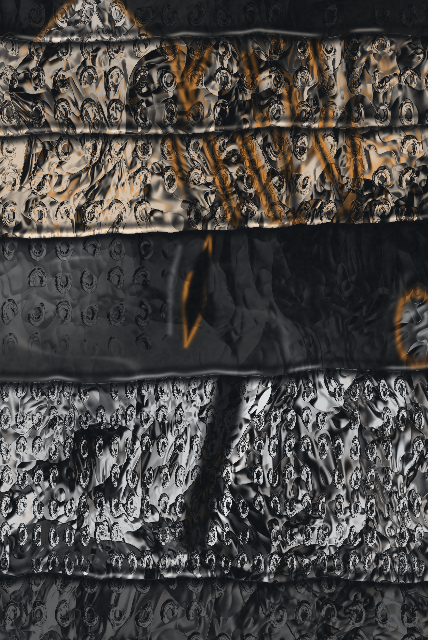
A Shadertoy shader for this texture:

```glsl
// Six overlapping strips of dark crumpled metal foil with pressed dents.
// Folded noise and rows of dents make a height field; its slope looks up a
// blotchy reflection, then seams, long folds and amber glints are laid on top.

float hash(vec2 p) {
    vec3 q = fract(vec3(p.xyx) * 0.1031);
    q += dot(q, q.yzx + 33.33);
    return fract((q.x + q.y) * q.z);
}

float noise(vec2 p) {
    vec2 i = floor(p), f = fract(p);
    f = f * f * (3.0 - 2.0 * f);
    return mix(mix(hash(i), hash(i + vec2(1, 0)), f.x),
               mix(hash(i + vec2(0, 1)), hash(i + vec2(1, 1)), f.x), f.y);
}

// Distance to a segment (x) and position along it (y)
vec2 segment(vec2 p, vec2 a, vec2 b) {
    vec2 d = b - a;
    float t = clamp(dot(p - a, d) / dot(d, d), 0.0, 1.0);
    return vec2(length(p - a - d * t), t);
}

float glow(float d, float w) { return exp(-d * d / (w * w)); }

// Signed distance below the seam that opens strip k + 1
float seam(vec2 p, int k) {
    float left[5] = float[5](0.095, 0.318, 0.555, 0.902, 1.343);
    float right[5] = float[5](0.077, 0.293, 0.520, 0.860, 1.365);
    float wobble = 0.016 * (noise(vec2(p.x * 8.0, float(k) * 9.0)) - 0.5)
                 + 0.006 * (noise(vec2(p.x * 30.0, float(k) * 5.0)) - 0.5);
    return p.y - mix(left[k], right[k], p.x) - wobble;
}

// Rows of abstract pressed arcs, each turned at random
float dents(vec2 p, vec2 size) {
    vec2 cell = floor(p / size), f = fract(p / size) - 0.5;
    float a = 6.283 * hash(cell + 17.0);
    float ring = abs(length(f * vec2(1.2, 1.0)) - 0.27);
    float opening = smoothstep(-0.22, 0.0, dot(f, vec2(cos(a), sin(a))));
    return smoothstep(0.15, 0.02, ring) * opening * step(0.15, hash(cell));
}

// Crumpled surface of one strip
float foilHeight(vec2 p, int strip, float crumple) {
    vec2 q = p + 0.07 * vec2(noise(p * 6.0 + 3.0), noise(p * 6.0 + 31.0));
    q += float(strip) * 3.7;
    float h = 0.0, amp = 0.11;
    mat2 turn = mat2(0.8, 0.6, -0.6, 0.8);
    vec2 r = q * vec2(6.5, 4.5);
    for (int i = 0; i < 4; i++) {
        h += amp * abs(noise(r) - 0.5);
        r = turn * r * 2.0 + 5.0;
        amp *= 0.46;
    }
    vec2 size = strip == 4 ? vec2(0.037, 0.068) : vec2(0.062, 0.078);
    float pressed = strip == 3 ? smoothstep(0.45, 0.3, p.x) * smoothstep(0.86, 0.75, p.y) : 1.0;
    return h * crumple + 0.008 * pressed * dents(p + 0.01 * noise(p * 9.0), size);
}

void mainImage(out vec4 fragColor, in vec2 fragCoord) {
    vec2 uv = fragCoord / iResolution.xy;
    vec2 p = vec2(uv.x, 1.5 * (1.0 - uv.y));

    // Which strip is here, and the lip and shadow of its seams
    int strip = 0;
    float lip = 0.0, shade = 1.0;
    for (int k = 0; k < 5; k++) {
        float d = seam(p, k);
        if (d > 0.0) strip = k + 1;
        lip += glow(d + 0.007, 0.004) * smoothstep(0.3, 0.8, noise(vec2(p.x * 14.0, float(k) * 7.0)));
        shade *= 1.0 - 0.9 * smoothstep(-0.003, 0.003, d) * smoothstep(0.028, 0.004, d);
        shade *= 1.0 - 0.6 * glow(d + 0.02, 0.008);
    }

    // Strip character: gloss, crumple and warmth
    float gloss = float[6](0.10, 0.82, 0.86, 0.16, 0.92, 0.36)[strip];
    float crumple = float[6](0.3, 1.0, 1.15, 0.4, 1.0, 0.9)[strip];
    float warmth = float[6](0.5, 0.75, 0.9, 0.2, 0.12, 0.2)[strip];
    if (strip == 3) gloss += 0.25 * smoothstep(0.4, 0.1, p.x) * smoothstep(0.86, 0.68, p.y);
    float tent = smoothstep(0.015, -0.015, abs(p.x - 0.22) - 0.05 - 0.9 * p.y);
    if (strip == 0) { gloss += 0.75 * tent; crumple += 0.7 * tent; }

    // Slope of the surface and what it reflects
    vec2 e = vec2(0.003, 0.0);
    float h = foilHeight(p, strip, crumple);
    vec2 slope = vec2(foilHeight(p + e, strip, crumple) - h,
                      foilHeight(p + e.yx, strip, crumple) - h) / e.x;
    float mirror = noise(slope * 2.6 + p * 4.0 + float(strip) * 11.0);
    float sky = smoothstep(-0.6, 0.8, dot(slope, vec2(-0.5, -0.85)));
    float patches = noise(p * vec2(5.0, 4.0) + 40.0);
    float tone = smoothstep(0.2, 0.86, 0.6 * mirror + 0.28 * sky + 0.22 * patches);
    float light = gloss * pow(tone, 1.5);

    // Long diagonal fold in the lower wide strip
    float bend = 0.025 * (noise(p * 9.0) - 0.5);
    vec2 s = p + vec2(bend, 0.0);
    if (strip == 4) {
        vec2 gap = segment(s, vec2(0.54, 0.90), vec2(0.45, 1.26));
        vec2 ridge = segment(s, vec2(0.62, 0.90), vec2(0.50, 1.26));
        light *= 1.0 - 0.92 * smoothstep(0.045, 0.02, gap.x);
        light += 0.7 * glow(ridge.x, 0.016) * smoothstep(0.15, 0.7, mirror);
    }

    // Pale soft creases on the smooth strip
    if (strip == 3) {
        float crease = glow(noise(p * vec2(5.0, 9.0) + 8.0) - 0.5, 0.035);
        light += 0.2 * crease * smoothstep(0.4, 0.8, noise(p * 6.0 + 70.0));
        light += 0.2 * glow(segment(s, vec2(0.41, 0.58), vec2(0.40, 0.78)).x, 0.007);
    }

    // Amber glints: steep folds, an open leaf and the right corner
    float amber = 0.7 * warmth * gloss * smoothstep(0.6, 0.85, noise(slope * 3.0 + p * 7.0 + 90.0));
    if (strip == 1 || strip == 2) {
        for (int i = 0; i < 6; i++) {
            float k = float(i), x = 0.4 + 0.085 * k;
            float top = strip == 1 ? 0.09 : 0.31;
            float lean = 0.16 * (hash(vec2(k, strip)) - 0.5);
            float d = segment(s, vec2(x, top), vec2(x + lean, top + 0.2)).x;
            light *= 1.0 - 0.85 * glow(d, 0.016);
            amber += 0.85 * glow(d - 0.011, 0.006) * smoothstep(0.3, 0.65, noise(p * 13.0 + k));
        }
    }
    vec2 leaf = segment(s, vec2(0.485, 0.55), vec2(0.44, 0.81));
    float rim = leaf.x - 0.024 * sin(3.14 * leaf.y);
    if (strip == 3) {
        light *= smoothstep(-0.006, 0.012, rim);
        amber += glow(rim, 0.006) * smoothstep(0.15, 0.6, noise(p * 18.0));
        float corner = length((s - vec2(0.98, 0.77)) * vec2(1.0, 0.6));
        light += 0.6 * smoothstep(0.06, 0.03, corner) * tone;
        amber += 0.8 * glow(corner - 0.05, 0.007);
    }
    if (strip == 0) amber += 0.5 * glow(abs(p.x - 0.22) - 0.05 - 0.9 * p.y, 0.01);

    // Metal colour from dark to pale, tinted by strip
    light = clamp(light * shade + 0.38 * lip, 0.0, 1.0);
    vec3 tint = mix(vec3(0.95, 0.99, 1.04), vec3(1.06, 0.98, 0.88), warmth);
    vec3 color = mix(vec3(0.065, 0.075, 0.085), vec3(0.90, 0.88, 0.86) * tint, light);
    vec3 amberColor = mix(vec3(0.36, 0.22, 0.10), vec3(0.86, 0.54, 0.22), tone);
    color = mix(color, amberColor, clamp(amber * shade, 0.0, 0.85));
    color += 0.02 * (noise(p * 160.0) - 0.5);
    fragColor = vec4(color, 1.0);
}
```
